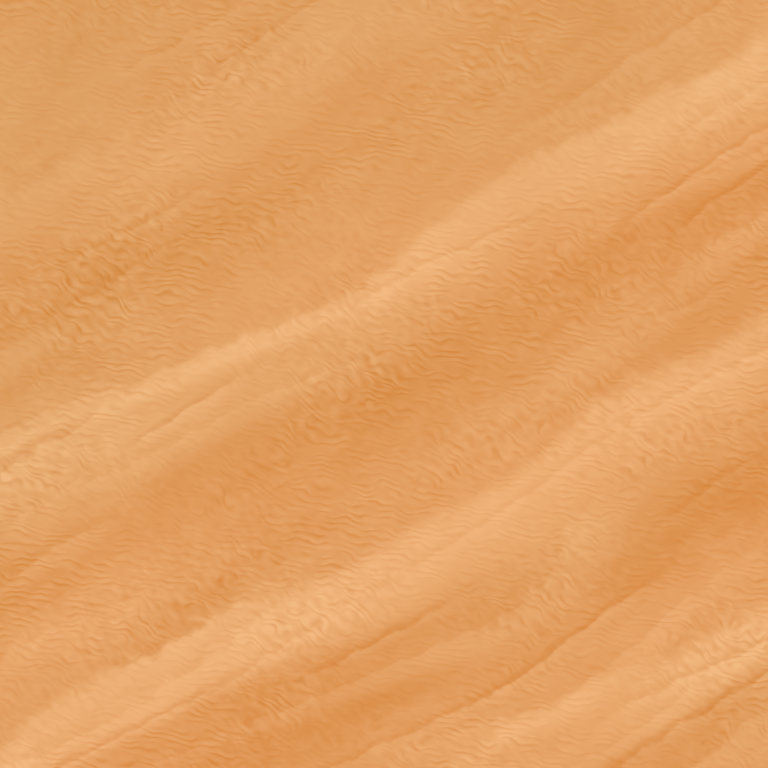
Give the GLSL for this texture, as a WebGL 1 fragment shader.

```glsl
precision highp float;
uniform vec2 u_resolution;

const float TAU = 6.2831853;
const vec3 SHADE_SAND = vec3(0.840, 0.540, 0.260);
const vec3 MID_SAND = vec3(0.886, 0.630, 0.392);
const vec3 LIT_SAND = vec3(0.936, 0.712, 0.488);
const vec3 DULL_TINT = vec3(-0.018, 0.004, 0.004);

// Coordinates along (x) and across (y) a direction
vec2 turn(vec2 p, float angle) {
  float c = cos(angle), s = sin(angle);
  return vec2(c * p.x + s * p.y, c * p.y - s * p.x);
}

vec2 gradient(vec2 cell) {
  vec3 q = fract(cell.xyx * vec3(0.1031, 0.1030, 0.0973));
  q += dot(q, q.yzx + 33.33);
  float angle = TAU * fract((q.x + q.y) * q.z);
  return vec2(cos(angle), sin(angle));
}

// Gradient noise, roughly -1 to 1
float noise(vec2 p) {
  vec2 i = floor(p), f = fract(p);
  vec2 w = f * f * f * (f * (f * 6.0 - 15.0) + 10.0);
  float a = dot(gradient(i), f);
  float b = dot(gradient(i + vec2(1, 0)), f - vec2(1, 0));
  float c = dot(gradient(i + vec2(0, 1)), f - vec2(0, 1));
  float d = dot(gradient(i + vec2(1, 1)), f - vec2(1, 1));
  return 1.4 * mix(mix(a, b, w.x), mix(c, d, w.x), w.y);
}

float fbm(vec2 p) {
  float sum = 0.0, amp = 0.55;
  for (int k = 0; k < 4; k++) {
    sum += amp * noise(p);
    p = turn(p, 0.6) * 2.05 + 7.3;
    amp *= 0.5;
  }
  return sum;
}

// Dune profile: crisp lit crest, shaded flank, neutral trough
float dune(float phase, float edge) {
  float f = fract(phase);
  float lit = smoothstep(0.0, edge, f) * (1.0 - smoothstep(edge, 0.55, f));
  float flank = smoothstep(0.2, 0.45, f) * (1.0 - smoothstep(0.45, 0.95, f));
  return lit - 0.65 * flank;
}

// One set of wavy wind ripples: steep shaded faces, broken along their length
float rippleSet(vec2 p, float angle, float frequency, float wander) {
  vec2 r = turn(p, angle);
  float warp = noise(r * vec2(20.0, 26.0)) + 0.55 * noise(r * vec2(52.0, 56.0) + 11.0);
  float phase = TAU * (r.y * frequency + wander * warp);
  float broken = smoothstep(-0.55, 0.45, noise(r * vec2(38.0, 60.0) + 5.0));
  return (sin(phase) + 0.3 * sin(2.0 * phase + 0.8)) * broken;
}

// Fine level ripples on flats, coarser slanted scales in patches
float ripples(vec2 p, float patches) {
  float level = rippleSet(p, -0.16, 112.0, 0.9);
  float slanted = rippleSet(p + 3.7, -0.5, 88.0, 1.35);
  float scales = noise(turn(p, -0.6) * vec2(65.0, 115.0));
  return mix(0.55 * level + 0.25 * scales, 0.6 * slanted + 0.75 * scales, patches);
}

void main() {
  vec2 p = gl_FragCoord.xy / u_resolution.y;
  vec2 d = turn(p, 0.525);
  float crumble = fbm(d * vec2(26.0, 46.0));

  // Large dunes, fading towards the upper left
  float bend = 0.13 * noise(d * vec2(2.2, 2.5) + 4.0) + 0.04 * noise(d * vec2(7.0, 8.0));
  float fade = 1.0 - smoothstep(0.32, 0.6, d.y);
  float big = dune((0.345 - d.y) / 0.32 + bend + 0.025 * crumble, 0.07);
  float tone = 0.50 + 0.31 * big * mix(0.35, 1.0, fade);

  // Smaller ridges, gathered in patches and towards the lower right
  float gather = smoothstep(-0.3, 0.3, noise(d * vec2(2.0, 5.0) + 17.0) - 0.8 * d.y);
  float bend2 = 0.6 * noise(d * vec2(2.2, 6.0) + 9.0);
  float small = dune(-d.y / 0.115 + bend2 + 0.10 * crumble, 0.07);
  tone += 0.20 * small * gather;

  // Sparse sharp ledges: a thin shaded line above a lit lip
  float bend3 = 0.6 * noise(d * vec2(2.5, 9.0) + 23.0);
  float ledge = fract(-d.y / 0.062 + bend3 + 0.17 * crumble) - 0.5;
  float lip = smoothstep(0.0, 0.08, ledge) * (1.0 - smoothstep(0.08, 0.4, ledge));
  float shadow = smoothstep(-0.22, -0.04, ledge) * (1.0 - smoothstep(-0.04, 0.06, ledge));
  float ledgeMask = smoothstep(0.05, 0.4, noise(d * vec2(3.0, 11.0) + 41.0) + 0.2 * big);
  tone += (0.17 * lip - 0.22 * shadow) * ledgeMask * mix(0.45, 1.0, gather);

  // Broad drifts and mottling
  tone += 0.21 * fbm(d * vec2(2.0, 5.0) + 53.0);
  tone += 0.12 * fbm(d * vec2(10.0, 20.0) + 61.0);

  // Fine relief, strong in some patches and faint in others
  float patches = smoothstep(-0.15, 0.3, fbm(d * vec2(4.0, 9.0) + 31.0));
  float strength = mix(0.55, 1.25, smoothstep(-0.4, 0.4, noise(d * vec2(3.0, 7.0) + 91.0)));
  tone += 0.10 * crumble + 0.25 * strength * ripples(p, patches);
  tone = clamp(tone, 0.0, 1.08);

  vec3 color = mix(SHADE_SAND, MID_SAND, min(tone * 2.0, 1.0));
  color = mix(color, LIT_SAND, max(tone - 0.5, 0.0) * 2.0);

  // Duller sand on the far flats, warmer towards the lower right
  float dull = smoothstep(0.0, 0.75, d.y) + 0.4 * noise(d * vec2(2.0, 6.0) + 77.0);
  color += DULL_TINT * (dull - 0.35);
  gl_FragColor = vec4(color, 1.0);
}
```
